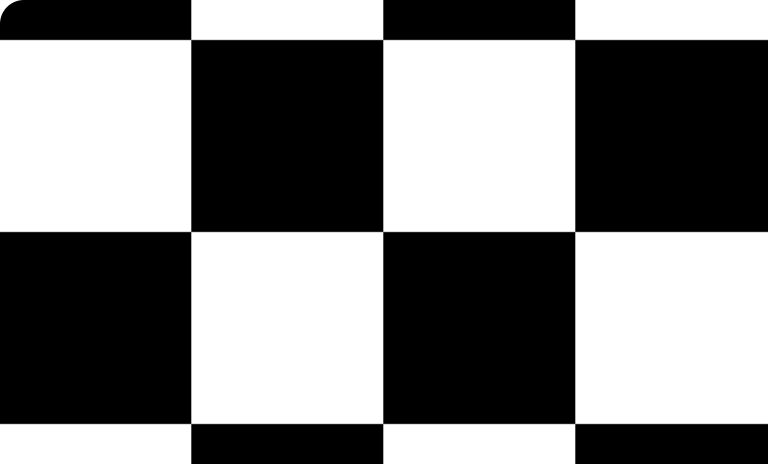
Reproduce this pattern procedurally as a Shadertoy shader.

```glsl
// Signed square wave with unit half-period and edges softened over the given width
vec2 softSquareWave(vec2 t, float edgeWidth) {
    vec2 triangle = 0.5 - abs(mod(t + 0.5, 2.0) - 1.0);
    return clamp(2.0 * triangle / edgeWidth, -1.0, 1.0);
}

// Distance outside a rounded top-left corner, negative inside
float cornerDistance(vec2 fromCorner, float radius) {
    return length(max(radius - fromCorner, 0.0)) - radius;
}

void mainImage(out vec4 fragColor, in vec2 fragCoord) {
    float pixel = 1.0 / iResolution.x;
    vec2 uv = fragCoord * pixel;
    vec2 size = iResolution.xy * pixel;

    // Four cells across, with a crossing at the canvas centre
    vec2 cell = 4.0 * (uv - 0.5 * size + vec2(0.001, 0.0));
    cell.x = clamp(cell.x, -1.5, 1.5);
    vec2 wave = softSquareWave(cell, 4.0 * 1.35 * pixel);
    float shade = 0.5 + 0.5 * wave.x * wave.y;

    // White outside the rounded top-left corner
    float outside = cornerDistance(vec2(uv.x, size.y - uv.y), 1.0 / 32.0);
    shade = mix(shade, 1.0, clamp(outside / pixel + 0.5, 0.0, 1.0));

    fragColor = vec4(vec3(shade), 1.0);
}
```
